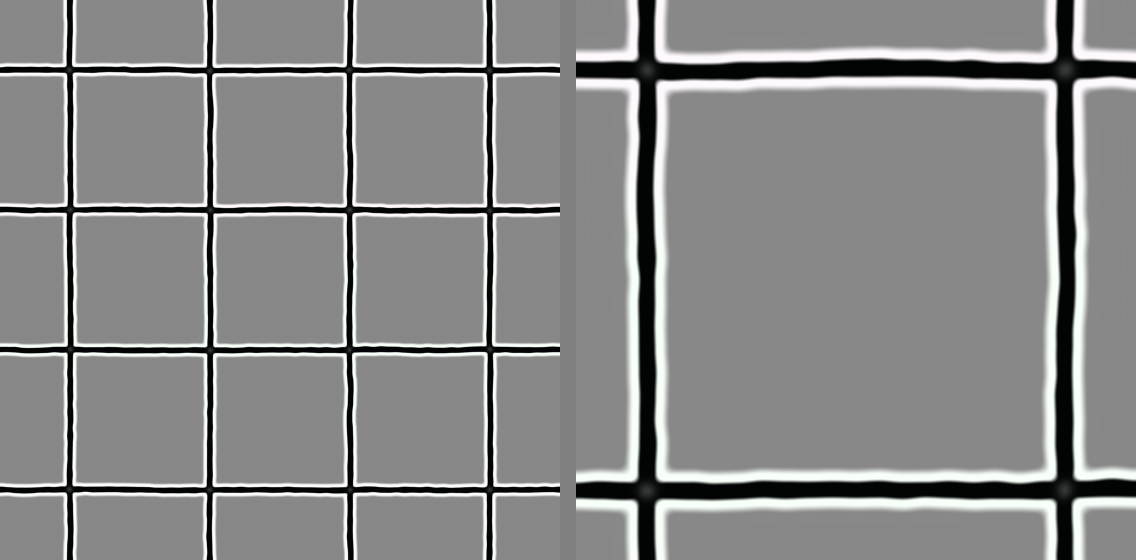
Left, the full canvas; right, a detail of the centre.
A three.js fragment shader for this texture map:

```glsl
// Grey square tiles, four across and four down, split by black joints with bright rims.
// Each joint is a distance to a grid line, bent by wrapping 1D noise; a tone curve
// over that distance gives joint, rim and tile, with a dull spot at each crossing.
varying vec2 vUv;

float hash(vec2 p) {
  vec3 q = fract(vec3(p.xyx) * 0.1031);
  q += dot(q, q.yzx + 33.33);
  return fract((q.x + q.y) * q.z);
}

// Smooth noise from -1 to 1 along t in 0..1, wrapping after the given number of knots
float wrapNoise(float t, float knots, float seed) {
  float x = t * knots, i = floor(x), f = fract(x);
  float a = hash(vec2(mod(i, knots), seed));
  float b = hash(vec2(mod(i + 1.0, knots), seed));
  return 2.0 * mix(a, b, f * f * (3.0 - 2.0 * f)) - 1.0;
}

// Distance, in tiles, from a hand-drawn grid line running along t
float jointDistance(float across, float t, float seed) {
  float line = seed + 7.0 * floor(across);
  float offset = fract(across) - 0.5;
  offset += 0.005 * wrapNoise(t, 20.0, line);
  float side = line + (offset < 0.0 ? 101.0 : 203.0);
  return abs(offset) + 0.0025 * wrapNoise(t, 72.0, side);
}

float smoothMin(float a, float b, float k) {
  float h = max(k - abs(a - b), 0.0) / k;
  return min(a, b) - 0.25 * k * h * h;
}

void main() {
  vec2 grid = vUv * 4.0;
  float dx = jointDistance(grid.x, vUv.y, 11.0);
  float dy = jointDistance(grid.y, vUv.x, 53.0);
  float d = smoothMin(dx, dy, 0.02);

  // Tile face with a very faint ripple, brightening into the rim
  float face = 0.53 + 0.01 * cos(d * 90.0) * exp(-14.0 * d);
  float rim = 1.0 - smoothstep(0.035, 0.056, d);
  vec3 rimColor = vec3(0.985) + vec3(0.015, -0.015, 0.01) * wrapNoise(vUv.y, 8.0, 5.0);
  vec3 color = mix(vec3(face), rimColor, rim);

  // Black joint, lifted to dark grey where two joints cross
  float crossing = exp(-dot(vec2(dx, dy), vec2(dx, dy)) / 0.0004);
  vec3 jointColor = vec3(0.005, 0.015, 0.01) + 0.2 * crossing;
  color = mix(jointColor, color, smoothstep(0.0145, 0.0255, d));

  gl_FragColor = vec4(color, 1.0);
}
```
